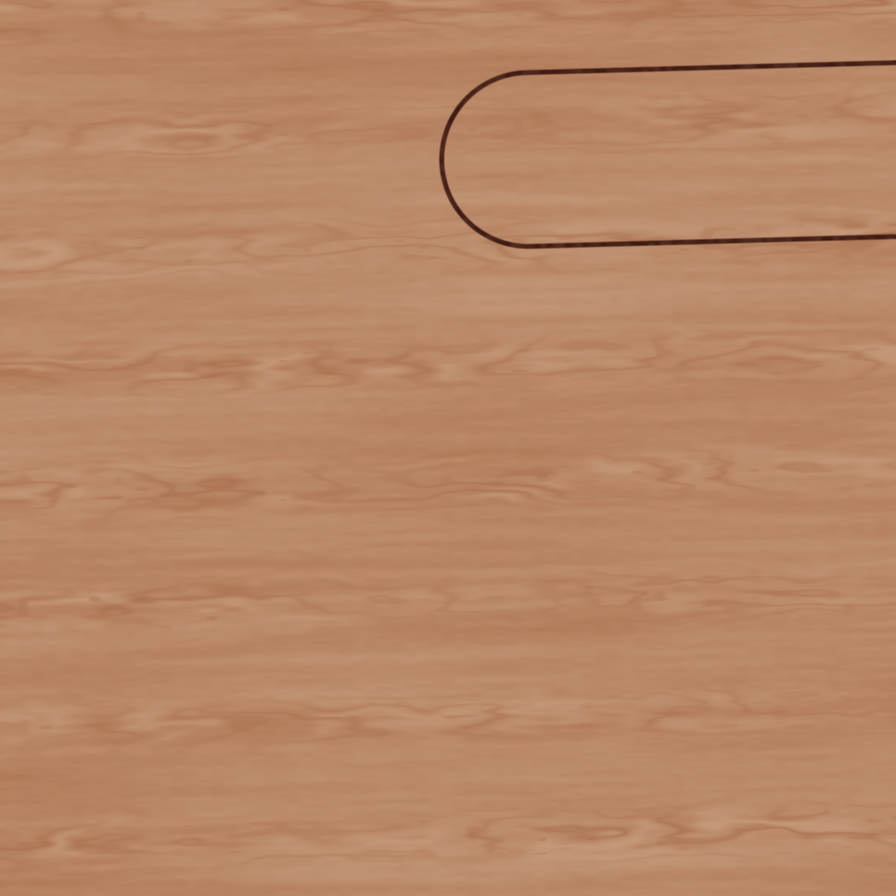
Reproduce this texture procedurally as a Shadertoy shader.

```glsl
#define WOOD_MID vec3(0.723, 0.530, 0.400)
#define TONE_STEP vec3(0.017, 0.030, 0.031)
#define RING_COLOR vec3(0.655, 0.420, 0.295)
#define PALE_COLOR vec3(0.785, 0.625, 0.505)
#define GROOVE_COLOR vec3(0.230, 0.090, 0.060)
#define BAND_HEIGHT 0.132
#define GRAIN_TILT 0.022
#define RING_COUNT 5.5
#define GROOVE_CENTER vec2(0.590, 0.822)
#define GROOVE_RADIUS 0.097
#define GROOVE_HALF_WIDTH 0.0027
#define GROOVE_SLOPE 0.027

float hash(vec2 p) {
    return fract(sin(dot(p, vec2(127.1, 311.7))) * 43758.5453);
}

float noise(vec2 p) {
    vec2 cell = floor(p);
    vec2 f = fract(p);
    f = f * f * (3.0 - 2.0 * f);
    float low = mix(hash(cell), hash(cell + vec2(1.0, 0.0)), f.x);
    float high = mix(hash(cell + vec2(0.0, 1.0)), hash(cell + 1.0), f.x);
    return mix(low, high, f.y);
}

float fbm(vec2 p) {
    float sum = 0.0;
    float weight = 0.5;
    for (int i = 0; i < 4; i++) {
        sum += weight * noise(p);
        p = p * 2.03 + 17.3;
        weight *= 0.5;
    }
    return sum / 0.9375;
}

// Long straight streaks from broad bands down to fine fibres
float straightGrain(vec2 p) {
    float tone = 2.0 * (noise(p * vec2(1.8, 27.0) + 4.0) - 0.5);
    tone += 1.3 * (noise(p * vec2(3.5, 75.0) + 31.0) - 0.5);
    tone += 1.1 * (noise(p * vec2(9.0, 150.0) + 57.0) - 0.5);
    tone += 0.7 * (noise(p * vec2(70.0, 260.0) + 83.0) - 0.5);
    return tone;
}

vec3 wood(vec2 uv) {
    vec2 p = uv;
    p.y -= GRAIN_TILT * (p.x - 0.5);
    p.y += 0.010 * (fbm(p * vec2(4.0, 9.0) + 11.0) - 0.5);

    // Figured bands alternate with plain straight grain
    float across = fract(p.y / BAND_HEIGHT) - 0.5;
    float figure = exp(-28.0 * across * across);
    figure *= 0.45 + 0.75 * noise(p * vec2(5.0, 12.0) + 40.0);
    vec3 color = WOOD_MID + TONE_STEP * (straightGrain(p) + 0.35 * cos(6.2832 * uv.y * 1.5));

    // Nested growth rings are contours of a stretched height field
    float height = fbm(p * vec2(4.5, 21.0) + 23.0) + 2.2 * across * across;
    float wave = 0.5 + 0.5 * sin(6.2832 * RING_COUNT * height);
    float ring = pow(wave, 5.0);
    float pale = pow(1.0 - wave, 2.0) * smoothstep(0.35, 0.75, noise(p * vec2(16.0, 65.0) + 9.0));
    color = mix(color, RING_COLOR, 0.50 * figure * ring);
    color = mix(color, PALE_COLOR, 0.65 * figure * pale);

    // Small dark flecks inside the figure
    float fleck = smoothstep(0.80, 0.97, noise(p * vec2(38.0, 130.0) + 71.0));
    return mix(color, RING_COLOR, 0.45 * figure * fleck);
}

// Distance to a rounded slot that runs off the right edge
float slotDistance(vec2 uv) {
    vec2 axis = normalize(vec2(1.0, GROOVE_SLOPE));
    vec2 q = uv - GROOVE_CENTER;
    q -= axis * max(dot(q, axis), 0.0);
    return abs(length(q) - GROOVE_RADIUS);
}

void mainImage(out vec4 fragColor, in vec2 fragCoord) {
    vec2 uv = fragCoord / iResolution.xy;
    vec3 color = wood(uv);

    // Thin dark groove with a soft edge
    float edge = max(0.0014, 1.0 / iResolution.y);
    float d = slotDistance(uv);
    float groove = 1.0 - smoothstep(GROOVE_HALF_WIDTH - edge, GROOVE_HALF_WIDTH + edge, d);
    float uneven = 0.82 + 0.18 * noise(uv * vec2(150.0, 150.0));
    color = mix(color, GROOVE_COLOR, groove * uneven);

    fragColor = vec4(color, 1.0);
}
```
